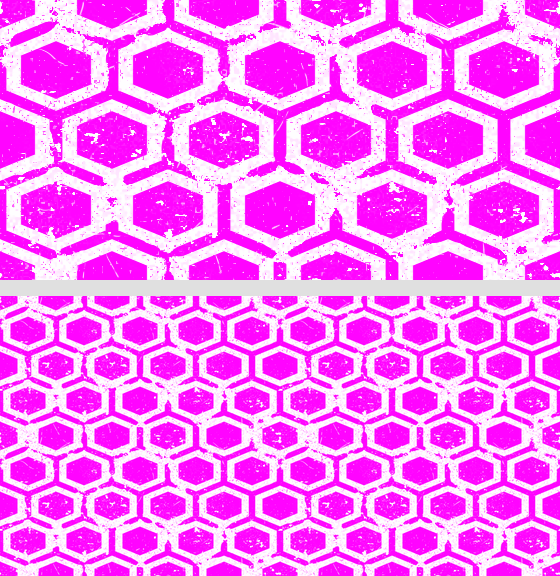
Top: one tile. Bottom: repeated 2 by 2.
A Shadertoy shader for this pattern:

```glsl
// Staggered rows of squat white hexagon rings on magenta, worn with spilled paint, flakes and scratches.
#define COLUMNS 5.0
#define ROW_PAIRS 2.0
#define RING_OUTER 0.443
#define RING_INNER 0.3125
#define SQUASH 1.402
#define SPILL 0.13
#define FLAKES 0.70
#define SCRATCH_CHANCE 0.42
#define SCRATCH_WIDTH 0.011
#define MAGENTA vec3(1.0, 0.015, 1.0)
#define WHITE vec3(1.0, 0.995, 1.0)

float hash(vec2 cell, float seed) {
    vec3 q = fract((cell.xyx + seed * 17.31) * vec3(0.1031, 0.1030, 0.0973));
    q += dot(q, q.yzx + 33.33);
    return fract((q.x + q.y) * q.z);
}

// Value noise that wraps after n whole cells
float noise(vec2 uv, vec2 n, float seed) {
    vec2 q = uv * n, i = floor(q), f = q - i;
    f = f * f * (3.0 - 2.0 * f);
    vec2 a = mod(i, n), b = mod(i + 1.0, n);
    return mix(mix(hash(a, seed), hash(vec2(b.x, a.y), seed), f.x),
               mix(hash(vec2(a.x, b.y), seed), hash(b, seed), f.x), f.y);
}

float fbm(vec2 uv, vec2 n, float seed) {
    float sum = 0.0, amp = 0.571;
    for (int k = 0; k < 3; k++) {
        sum += amp * noise(uv, n, seed + float(k));
        n *= 2.0;
        amp *= 0.5;
    }
    return sum;
}

// Half width of the squashed hexagon through p, on a lattice of the given cell
float hexRadius(vec2 p, vec2 cell) {
    p = abs(p - cell * floor(p / cell + 0.5));
    return max(p.x, 0.5 * p.x + 0.866 * SQUASH * p.y);
}

// Thin random strokes, at most one per grid cell
float scratches(vec2 uv, vec2 n, float seed) {
    vec2 q = uv * n + 0.25 * noise(uv, 2.0 * n, seed);
    vec2 home = floor(q);
    float aa = n.x / iResolution.x, ink = 0.0;
    for (int y = -1; y <= 1; y++)
    for (int x = -1; x <= 1; x++) {
        vec2 cell = home + vec2(x, y), id = mod(cell, n);
        float angle = 6.2832 * hash(id, seed + 1.0);
        vec2 dir = vec2(cos(angle), sin(angle));
        vec2 center = cell + vec2(hash(id, seed + 2.0), hash(id, seed + 3.0));
        float halfLength = mix(0.12, 0.85, pow(hash(id, seed + 4.0), 2.0));
        vec2 r = q - center;
        float along = dot(r, dir);
        float d = length(r - dir * clamp(along, -halfLength, halfLength));
        float width = SCRATCH_WIDTH * (1.2 - abs(along) / halfLength);
        float stroke = 1.0 - smoothstep(-0.5 * aa, aa, d - width);
        ink = max(ink, stroke * step(hash(id, seed + 5.0), SCRATCH_CHANCE));
    }
    return ink;
}

void mainImage(out vec4 fragColor, in vec2 fragCoord) {
    vec2 uv = fragCoord / iResolution.xy;
    vec2 cell = vec2(1.0, 0.5 * COLUMNS / ROW_PAIRS);
    vec2 p = uv * vec2(COLUMNS, ROW_PAIRS) * cell;
    float aa = 0.8 * COLUMNS / iResolution.x;

    // Rings on two interleaved lattices
    float radius = min(hexRadius(p, cell), hexRadius(p - 0.5 * cell, cell));
    float middle = 0.5 * (RING_OUTER + RING_INNER);
    float d = abs(radius - middle) - 0.5 * (RING_OUTER - RING_INNER);

    // Ragged paint spilling past the outer edge
    float grain = noise(uv, vec2(320.0, 160.0), 1.0);
    float patches = smoothstep(0.50, 0.72, fbm(uv, vec2(14.0, 7.0), 5.0));
    float ragged = fbm(uv, vec2(44.0, 28.0), 9.0);
    float grow = SPILL * patches * (1.8 * ragged - 0.35 + 0.7 * (grain - 0.5));
    grow = max(grow, 0.0) * step(middle, radius);
    float paint = smoothstep(-aa, aa, grow - d);

    // Pink mottling and pinholes inside the paint
    float worn = smoothstep(0.35, 0.75, fbm(uv, vec2(16.0, 8.0), 13.0));
    float mottle = noise(uv, vec2(200.0, 100.0), 17.0);
    float holes = 0.10 * smoothstep(0.40, 0.85, mottle)
                + 0.65 * smoothstep(0.84, 1.0, grain + 0.10 * worn);

    // Flakes, dust and scratches on the bare ground
    float cluster = smoothstep(0.35, 0.70, fbm(uv, vec2(12.0, 6.0), 21.0));
    float flake = fbm(uv, vec2(76.0, 52.0), 25.0) - mix(FLAKES + 0.14, FLAKES, cluster);
    float dustNoise = noise(uv, vec2(240.0, 120.0), 29.0);
    float dust = 0.6 * smoothstep(0.86, 1.0, dustNoise + 0.07 * cluster);
    float haze = 0.10 * cluster * smoothstep(0.5, 0.9, grain);
    float broken = smoothstep(0.22, 0.50, noise(uv, vec2(110.0, 55.0), 33.0));
    float marks = max(smoothstep(0.0, 0.05, flake), dust);
    marks = max(marks, 0.8 * broken * scratches(uv, vec2(14.0, 7.0), 37.0));

    float ink = mix(max(marks, haze), 1.0 - min(holes, 0.9), paint);
    fragColor = vec4(mix(MAGENTA, WHITE, ink), 1.0);
}
```
